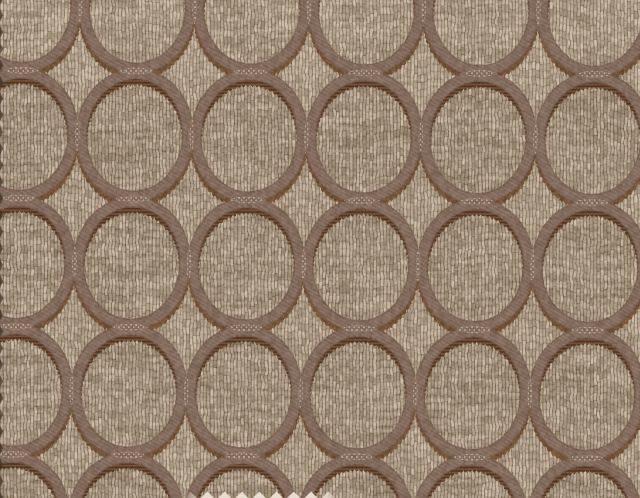
Give the GLSL for this texture, as a WebGL 1 fragment shader.

```glsl
precision highp float;
uniform vec2 u_resolution;

float hash(vec2 p) {
  return fract(sin(dot(p, vec2(127.1, 311.7))) * 43758.5453);
}

float noise(vec2 p) {
  vec2 i = floor(p), f = fract(p);
  f = f * f * (3.0 - 2.0 * f);
  return mix(mix(hash(i), hash(i + vec2(1, 0)), f.x),
             mix(hash(i + vec2(0, 1)), hash(i + vec2(1, 1)), f.x), f.y);
}

// Approximate signed distance to an ellipse outline
float ellipse(vec2 p, vec2 r) {
  float k = length(p / r);
  return k * (k - 1.0) / max(length(p / (r * r)), 0.001);
}

// x: nearest ring centreline, y: second nearest, z: signed (negative inside)
vec3 ringField(vec2 p) {
  vec2 pitch = vec2(0.179, 0.2);
  vec2 d = p - vec2(0.5638, 0.3646);
  d.y += 0.007 * d.x;
  d.x -= 0.022 * d.y;
  vec2 q = (fract(d / pitch + 0.5) - 0.5) * pitch;
  vec3 field = vec3(1.0);
  for (int j = -1; j <= 1; j++) {
    for (int i = -1; i <= 1; i++) {
      float s = ellipse(q - vec2(float(i), float(j)) * pitch, vec2(0.0833, 0.0957));
      float a = abs(s);
      field.y = min(field.y, max(a, field.x));
      field.x = min(field.x, a);
      field.z = min(field.z, s);
    }
  }
  return field;
}

// Cream ground of short vertical stitches
vec3 fabric(vec2 p, float disc) {
  float x = p.x / 0.0053 + 0.5 * (noise(p * 90.0) - 0.5);
  float column = floor(x);
  float y = p.y / 0.0115 + 3.0 * hash(vec2(column, 1.0));
  float stitch = hash(vec2(column, floor(y)));
  float groove = smoothstep(0.35, 1.0, abs(2.0 * fract(x) - 1.0));
  float tip = smoothstep(0.6, 1.0, abs(2.0 * fract(y) - 1.0));
  float streak = noise(p * vec2(22.0, 190.0)) - 0.5;
  float v = 0.8 + 0.45 * (stitch - 0.5) - groove * (0.25 + 0.4 * stitch) - 0.2 * tip;
  v += streak * mix(0.1, 0.28, disc) + 0.25 * (noise(p * 260.0) - 0.5);
  v += 0.05 - 0.08 * disc + 0.1 * smoothstep(0.62, 0.76, p.y);
  return mix(vec3(0.43, 0.36, 0.27), vec3(0.77, 0.71, 0.63), clamp(v, 0.0, 1.1));
}

void main() {
  vec2 p = gl_FragCoord.xy / u_resolution.x;
  float aa = 0.9 / u_resolution.x;
  float halfWidth = 0.0088;

  vec3 ring = ringField(p);
  float disc = smoothstep(aa, -aa, ring.z);
  vec3 color = fabric(p, disc);

  // Brown under-thread: the rings dropped lower, with stepped edges
  vec2 jag = abs(fract(p / vec2(0.0068, 0.0075)) - 0.5) - 0.25;
  vec3 under = ringField(p + vec2(0.0, 0.0085) + jag.yx * vec2(0.004, 0.007));
  float brown = smoothstep(aa, -aa, under.x - halfWidth);
  float rows = 0.5 + 0.5 * sin(p.y * 1150.0);
  vec3 rust = mix(vec3(0.36, 0.24, 0.15), vec3(0.52, 0.36, 0.23), noise(p * 300.0));
  vec3 umber = mix(vec3(0.28, 0.18, 0.12), vec3(0.46, 0.30, 0.19), rows);
  color = mix(color, mix(rust, umber, disc), brown * 0.93);

  // Mauve satin bands with diagonal twill
  float edge = ring.x - halfWidth + 0.0012 * (noise(p * 330.0) - 0.5);
  float band = smoothstep(aa, -aa, edge);
  float twill = sin((p.x * 0.55 + p.y) * 1000.0);
  float sheen = 0.02 * twill + 0.08 * (noise(p * 240.0) - 0.5);
  vec3 satin = vec3(0.515, 0.425, 0.37) + sheen;
  satin -= 0.06 * smoothstep(0.6, 1.0, ring.x / halfWidth);
  color = mix(color, satin, band);

  // Pale tacking stitches and seams where bands cross
  float overlap = smoothstep(aa, -aa, ring.y - halfWidth);
  float seam = smoothstep(0.0016, 0.0004, abs(ring.y - halfWidth)) * band;
  float dots = smoothstep(0.1, 0.7, sin(p.x * 820.0) * sin(p.y * 760.0));
  color = mix(color, vec3(0.62, 0.53, 0.46), 0.4 * seam);
  color = mix(color, vec3(0.77, 0.71, 0.64), 0.75 * dots * max(overlap, seam));

  // Pinked cut along the left and bottom edges
  float notch = 0.007 * abs(2.0 * fract(p.y / 0.026) - 1.0) - 0.002;
  float leftCut = smoothstep(aa, -aa, p.x - notch);
  color = mix(color, vec3(0.22, 0.18, 0.14), 0.7 * leftCut);
  float tooth = 0.013 * abs(2.0 * fract(p.x / 0.027) - 1.0) - 0.003;
  float span = smoothstep(0.28, 0.32, p.x) * smoothstep(0.54, 0.5, p.x);
  color = mix(color, vec3(0.9, 0.87, 0.82), span * smoothstep(aa, -aa, p.y - tooth));

  gl_FragColor = vec4(color, 1.0);
}
```
